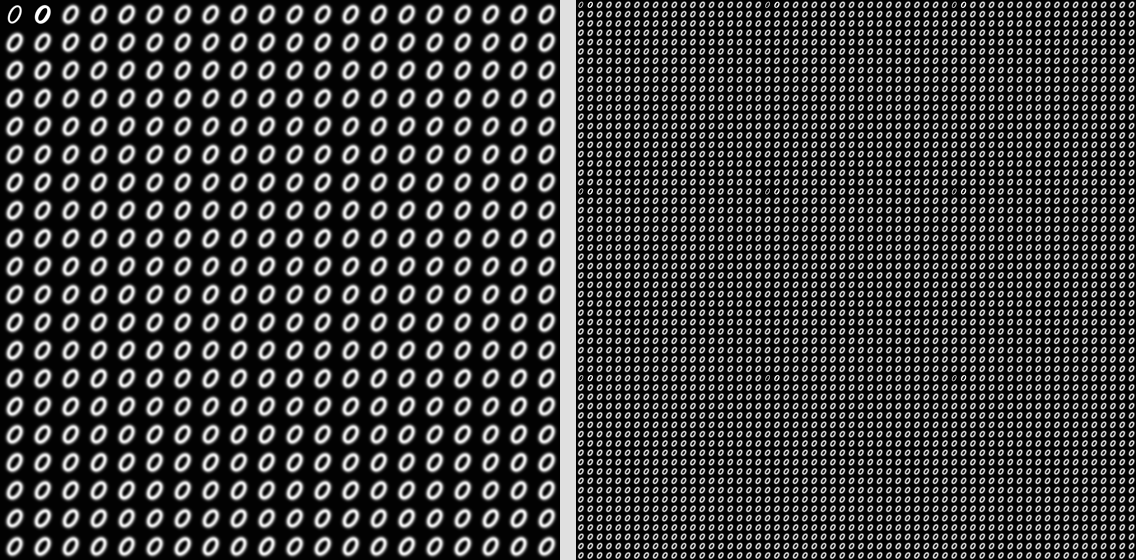
Left, the tile; right, the same tile 3 across and 3 down.
Write a WebGL 2 fragment shader that draws this pattern.

```glsl
#version 300 es
precision highp float;
// Draws a 20 by 20 grid of soft, slanted white rings on black, with two crisp rings at the top left.

uniform vec2 u_resolution;
out vec4 fragColor;

const float REPEATS = 20.0;
const vec2 RING_CENTRE = vec2(0.527, 0.485);
const vec3 BACKGROUND = vec3(0.006);
const vec3 RING_COLOUR = vec3(0.94);
const vec3 CRISP_COLOUR = vec3(1.0);

// Sine-free hash: one cell index to two values in 0..1
vec2 hash22(vec2 p) {
    vec3 q = fract(p.xyx * vec3(0.1031, 0.1030, 0.0973));
    q += dot(q, q.yzx + 33.33);
    return fract((q.xx + q.yz) * q.zy);
}

// Lean a point to the right by an angle measured from the vertical
vec2 slant(vec2 p, float angle) {
    float c = cos(angle), s = sin(angle);
    return vec2(c * p.x - s * p.y, s * p.x + c * p.y);
}

// Approximate signed distance to an ellipse outline
float ellipseDistance(vec2 p, vec2 radii) {
    float k = length(p / radii);
    float slope = length(p / (radii * radii));
    return k * (k - 1.0) / max(slope, 1e-4);
}

// Blurred stroke with a bell-shaped profile
float softRing(vec2 p, vec2 radii, float angle, float spread) {
    float d = ellipseDistance(slant(p, angle), radii);
    return exp(-0.5 * d * d / (spread * spread));
}

// Hard stroke, heavier on its sides by the given swell
float crispRing(vec2 p, vec2 radii, float angle, float halfWidth, float swell, float edge) {
    vec2 q = slant(p, angle);
    float side = abs(q.x) / max(length(q), 1e-4);
    float d = abs(ellipseDistance(q, radii)) - halfWidth - swell * side;
    return 1.0 - smoothstep(-edge, edge, d);
}

void main() {
    // Cell index and position within the cell
    vec2 grid = gl_FragCoord.xy / u_resolution * REPEATS;
    vec2 cell = floor(grid);
    vec2 p = fract(grid) - RING_CENTRE;
    float edge = max(0.022, 0.8 * REPEATS / min(u_resolution.x, u_resolution.y));

    vec3 colour;
    bool topRow = cell.y == REPEATS - 1.0;
    if (topRow && cell.x < 2.0) {
        // Two crisp rings: one thin, one bold
        float ring = cell.x < 1.0
            ? crispRing(p, vec2(0.170, 0.315), 0.48, 0.034, 0.006, edge)
            : crispRing(p, vec2(0.180, 0.300), 0.52, 0.048, 0.026, edge);
        colour = mix(BACKGROUND, CRISP_COLOUR, ring);
    } else {
        // Soft rings with slight variation in size, lean and brightness
        vec2 vary = hash22(cell) - 0.5;
        vec2 radii = vec2(0.182, 0.292) * (1.0 + 0.02 * vary);
        float ring = softRing(p, radii, 0.57 + 0.04 * vary.x, 0.062);
        float shade = 0.98 + 0.5 * p.x * p.y + 0.02 * vary.y;
        colour = mix(BACKGROUND, RING_COLOUR, ring * shade);
    }
    fragColor = vec4(colour, 1.0);
}
```
